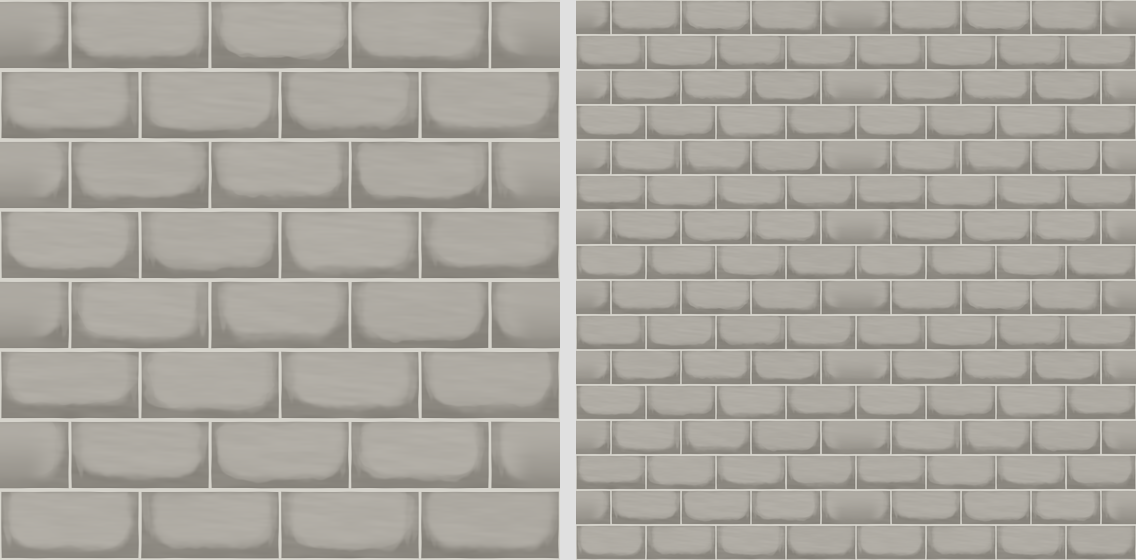
Left: one tile. Right: repeated 2 by 2.
A Shadertoy shader for this texture:

```glsl
// Glazed grey brick tiles in running bond with pale grout and brushed highlights.
#define COLUMNS 4.0
#define ROWS 8.0
#define TILE_HALF vec2(0.979, 0.473)
#define GROUT vec3(0.84, 0.83, 0.80)
#define GLAZE_DARK vec3(0.535, 0.52, 0.49)
#define GLAZE_LIGHT vec3(0.69, 0.675, 0.645)
#define WASHES 7
#define WASH_ALPHA 0.42
#define SIDE_STROKES 6
#define STREAKS 0.022

float hash(vec2 p) {
    vec3 a = fract(vec3(p.xyx) * 0.1031);
    a += dot(a, a.yzx + 33.33);
    return fract((a.x + a.y) * a.z);
}

float noise(vec2 p) {
    vec2 i = floor(p), f = fract(p);
    f = f * f * (3.0 - 2.0 * f);
    return mix(mix(hash(i), hash(i + vec2(1, 0)), f.x),
               mix(hash(i + vec2(0, 1)), hash(i + vec2(1, 1)), f.x), f.y);
}

float roundBox(vec2 p, vec2 halfSize, float radius) {
    vec2 d = abs(p) - halfSize + radius;
    return length(max(d, 0.0)) + min(max(d.x, d.y), 0.0) - radius;
}

// Overlapping translucent washes: wide, flat on top and rounded below.
float washes(vec2 p, vec2 seed) {
    float bare = 1.0;
    for (int i = 0; i < WASHES; i++) {
        vec2 s = seed + float(i) * vec2(7.3, 3.7);
        vec2 jitter = vec2(hash(s), hash(s + 1.7)) - 0.5;
        vec2 size = vec2(0.83, 0.355) + 0.13 * vec2(hash(s + 2.9) - 0.5, hash(s + 4.1) - 0.5);
        vec2 c = p - vec2(0.0, 0.085) - jitter * vec2(0.13, 0.08);
        float radius = mix(0.32, 0.10, smoothstep(-0.1, 0.1, c.y));
        float wobble = noise(p * vec2(3.0, 5.0) + s * 5.0) - 0.5
                     + 0.4 * (noise(p * vec2(9.0, 13.0) + s * 9.0) - 0.5);
        float d = roundBox(c, size, radius) + 0.09 * wobble;
        float soft = mix(0.015, 0.09, hash(s + 6.3));
        bare *= 1.0 - WASH_ALPHA * (1.0 - smoothstep(-soft, soft, d));
    }
    return 1.0 - bare;
}

// Upright dabs near both ends of a tile, tapering downwards.
float sideStrokes(vec2 p, vec2 seed) {
    float bare = 1.0;
    for (int i = 0; i < SIDE_STROKES; i++) {
        vec2 s = seed + 40.0 + float(i) * vec2(5.1, 8.9);
        float side = mod(float(i), 2.0) * 2.0 - 1.0;
        float x = side * mix(0.78, 0.93, hash(s));
        float low = mix(-0.34, 0.05, hash(s + 2.3));
        float lean = (hash(s + 3.1) - 0.5) * 0.12 + side * 0.05;
        float width = 0.045 * smoothstep(low - 0.05, low + 0.3, p.y) + 0.01;
        float bend = 0.05 * (noise(vec2(p.y * 5.0, 0.5) + s * 3.0) - 0.5);
        float across = abs(p.x - x - lean * p.y - bend) - width;
        float along = smoothstep(low - 0.04, low + 0.10, p.y) * (1.0 - smoothstep(0.36, 0.45, p.y));
        bare *= 1.0 - 0.34 * along * (1.0 - smoothstep(-0.015, 0.025, across));
    }
    return 1.0 - bare;
}

void mainImage(out vec4 fragColor, in vec2 fragCoord) {
    // Running bond: every other row moves by half a tile.
    vec2 grid = fragCoord / iResolution.xy * vec2(COLUMNS, ROWS);
    float row = floor(grid.y), odd = mod(row, 2.0);
    grid.x += 0.5 * odd;
    vec2 id = vec2(mod(floor(grid.x), COLUMNS), row);
    vec2 p = (fract(grid) - 0.5) * vec2(2.0, 1.0);
    vec2 seed = id * vec2(17.0, 29.0) + 3.0;

    // Brushed glaze over a base that darkens towards the bottom.
    float base = 0.30 * smoothstep(-0.4, 0.5, p.y) + 0.20 * (noise(p * vec2(2.5, 4.0) + seed) - 0.4);
    float light = mix(base, 1.0, washes(p, seed));
    light = mix(light, 0.85, sideStrokes(p, seed) * (1.0 - light));

    // The first tile of each shifted row has a smooth, poured centre.
    float poured = odd * (1.0 - step(0.5, id.x)) * (1.0 - smoothstep(0.35, 0.85, abs(p.x)));
    float pour = mix(0.18, 0.92, smoothstep(-0.48, 0.32, p.y + 0.12 * (hash(seed) - 0.3)));
    light = mix(light, pour, 0.85 * poured);
    vec3 color = mix(GLAZE_DARK, GLAZE_LIGHT, light);

    // Long faint brush streaks and a slight tone change per tile.
    float streak = noise(p * vec2(2.0, 15.0) + vec2(0.0, p.x * 1.5) + seed * 2.0)
                 + 0.5 * noise(p * vec2(5.0, 32.0) + seed * 3.0) - 0.75;
    color += STREAKS * streak * (1.0 - 0.7 * poured) + 0.012 * (hash(seed + 9.0) - 0.5);

    // Grout with a slightly uneven edge.
    float pixel = ROWS / iResolution.y;
    float uneven = 0.007 * (noise(p * 4.0 + seed) - 0.5);
    vec2 edge = abs(p) - TILE_HALF + uneven;
    float d = max(edge.x, edge.y);
    color *= 1.0 - 0.035 * smoothstep(-0.035, 0.0, d);
    color = mix(color, GROUT, smoothstep(-0.6 * pixel, 0.6 * pixel, d));
    fragColor = vec4(color, 1.0);
}
```
